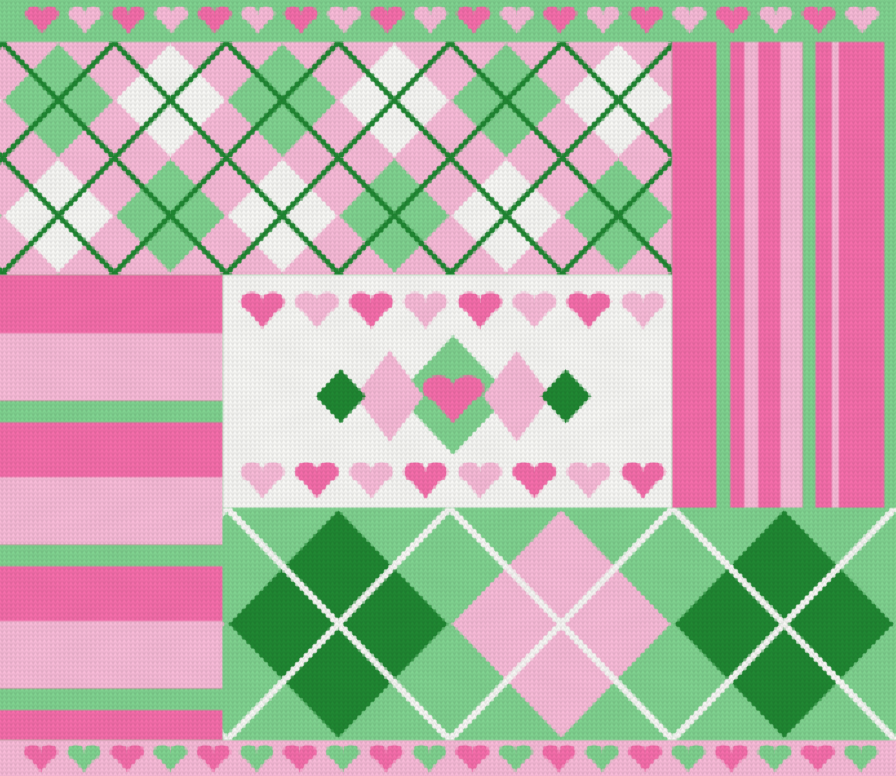
A WebGL 1 fragment shader for this pattern:

```glsl
precision highp float;
// Knitted patchwork: two argyle panels, two striped panels and a heart motif,
// framed by rows of hearts. Each panel is a flat pattern evaluated on a softly
// stepped stitch grid; layered sines then shade the V-shaped stitches.
uniform vec2 u_resolution;

const vec2 SHEET = vec2(7.68, 6.66);   // design units, y measured from the top
const float STITCH = 0.038;
const float STEPPING = 0.75;           // how strongly shapes follow stitches
const float SOFT = 0.013;              // edge blur
const float KNIT_DEPTH = 0.045;

const vec3 PALE = vec3(0.93, 0.70, 0.81);
const vec3 PINK = vec3(0.92, 0.41, 0.64);
const vec3 GREEN = vec3(0.48, 0.79, 0.54);
const vec3 DARK = vec3(0.12, 0.51, 0.19);
const vec3 WHITE = vec3(0.93, 0.93, 0.92);

// Coverage of a signed distance
float fill(float d) { return 1.0 - smoothstep(-SOFT, SOFT, d); }

float band(float x, float lo, float hi) {
  return fill(max(lo - x, x - hi));
}

float box(vec2 p, vec2 lo, vec2 hi) {
  return band(p.x, lo.x, hi.x) * band(p.y, lo.y, hi.y);
}

float diamond(vec2 p, vec2 halfSize) {
  vec2 q = abs(p) / halfSize;
  return fill((q.x + q.y - 1.0) / length(1.0 / halfSize));
}

// Two round lobes over a downward triangle
float heart(vec2 p, vec2 halfSize) {
  vec2 q = p / halfSize;
  float a = abs(q.x);
  float lobes = length(vec2(a - 0.5, q.y + 0.45)) - 0.53;
  float point = max((a * 1.4 + q.y - 1.0) / 1.72, -0.45 - q.y);
  return fill(min(lobes, point) * halfSize.y);
}

// Evenly spaced hearts in two alternating colours
vec3 heartRow(vec3 base, vec2 p, vec2 first, float pitch, float last,
              vec2 halfSize, vec3 even, vec3 odd) {
  float i = clamp(floor((p.x - first.x) / pitch + 0.5), 0.0, last);
  vec2 d = p - first - vec2(i * pitch, 0.0);
  return mix(base, mix(even, odd, mod(i, 2.0)), heart(d, halfSize));
}

// Touching diamonds with diagonal lines through their centres
vec3 argyle(vec2 p, vec2 center, vec2 halfCell, vec3 base,
            vec3 even, vec3 odd, vec3 thread, float width) {
  vec2 id = floor((p - center) / (2.0 * halfCell) + 0.5);
  vec2 d = p - center - id * 2.0 * halfCell;
  vec3 tint = mix(even, odd, mod(id.x + id.y, 2.0));
  vec3 col = mix(base, tint, diamond(d, halfCell * 0.98));
  vec2 q = abs(d) / halfCell;
  float line = abs(q.x - q.y) / length(1.0 / halfCell);
  return mix(col, thread, fill(line - width));
}

vec3 rowStripes(float y) {
  float t = mod(max(y, 2.42) - 2.40, 1.235);
  vec3 col = mix(PINK, PALE, band(t, 0.46, 1.04));
  return mix(col, GREEN, band(t, 1.04, 1.225));
}

vec3 columnStripes(float x) {
  float pale = band(x, 6.38, 6.50) + band(x, 6.69, 6.88) + band(x, 7.13, 7.19);
  float green = band(x, 6.14, 6.26) + band(x, 6.88, 6.99) + band(x, 7.58, 8.0);
  return mix(mix(PINK, PALE, pale), GREEN, green);
}

vec3 centerPanel(vec2 p) {
  vec2 size = vec2(0.18, 0.155);
  vec3 col = heartRow(WHITE, p, vec2(2.25, 2.66), 0.466, 7.0, size, PINK, PALE);
  col = heartRow(col, p, vec2(2.25, 4.12), 0.466, 7.0, size, PALE, PINK);
  vec2 d = p - vec2(3.885, 3.39);
  vec2 side = vec2(abs(d.x), d.y);
  col = mix(col, GREEN, diamond(d, vec2(0.48, 0.51)));
  col = mix(col, PALE, diamond(side - vec2(0.545, 0.01), vec2(0.29, 0.39)));
  col = mix(col, DARK, diamond(side - vec2(0.965, 0.01), vec2(0.215, 0.23)));
  return mix(col, PINK, heart(d - vec2(0.0, 0.035), vec2(0.255, 0.205)));
}

// Slanted stitch legs plus a faint column groove
float knit(vec2 p) {
  vec2 s = p / STITCH;
  float leg = sin(6.2832 * (s.y + abs(fract(s.x) - 0.5)));
  float groove = cos(6.2832 * s.x);
  float uneven = sin(p.x * 9.0 + 2.0 * sin(p.y * 7.0)) * sin(p.y * 11.0);
  return 1.0 + KNIT_DEPTH * (0.6 * leg + 0.5 * groove + 0.15 * uneven);
}

void main() {
  vec2 p = gl_FragCoord.xy / u_resolution * SHEET;
  p.y = SHEET.y - p.y;

  // Soft staircase: shapes step from stitch to stitch without hard edges
  vec2 g = p / STITCH;
  vec2 stepped = (floor(g) + smoothstep(0.2, 0.8, fract(g))) * STITCH;
  vec2 s = mix(p, stepped, STEPPING);

  // Heart borders
  vec2 small = vec2(0.138, 0.115);
  vec3 col = heartRow(GREEN, s, vec2(0.36, 0.17), 0.37, 19.0, small, PINK, PALE);
  vec3 hem = heartRow(PALE, s, vec2(0.35, 6.505), 0.37, 19.0, small, PINK, GREEN);
  col = mix(col, hem, band(p.y, 6.35, 7.0));

  // Panels
  vec3 fine = argyle(s, vec2(0.50, 0.86), vec2(0.48, 0.495), PALE, GREEN, WHITE, DARK, 0.022);
  vec3 bold = argyle(s, vec2(2.90, 5.355), vec2(0.955, 0.995), GREEN, DARK, PALE, WHITE, 0.028);
  col = mix(col, fine, box(p, vec2(-1.0, 0.36), vec2(5.76, 2.36)));
  col = mix(col, columnStripes(p.x), box(p, vec2(5.76, 0.36), vec2(8.0, 4.36)));
  col = mix(col, rowStripes(p.y), box(p, vec2(-1.0, 2.36), vec2(1.91, 6.35)));
  col = mix(col, centerPanel(s), box(p, vec2(1.91, 2.36), vec2(5.76, 4.36)));
  col = mix(col, bold, box(p, vec2(1.91, 4.36), vec2(8.0, 6.35)));

  gl_FragColor = vec4(col * knit(p), 1.0);
}
```
